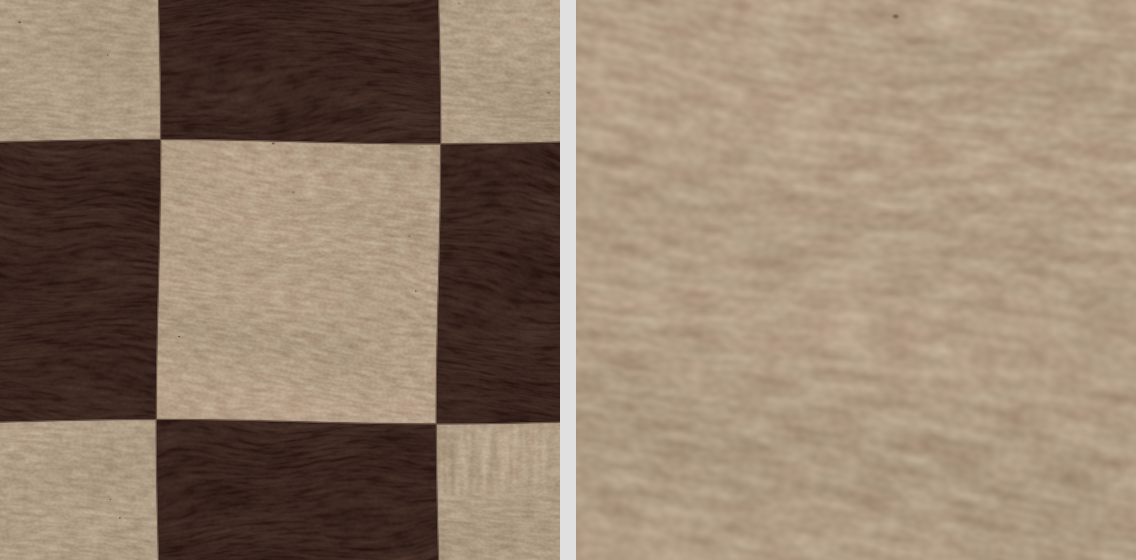
Left, the full canvas; right, a detail of the centre.
Reproduce this pattern procedurally as a Shadertoy shader.

```glsl
// Inlaid wooden chequerboard: two squares across and two down, shifted so that
// one pale square sits near the middle. Each square has its own grain, made of
// stretched gradient noise in square-local space, so the canvas wraps cleanly.

const float TAU = 6.28318531;
const float SQUARES = 2.0;                    // squares per side, even to wrap
const vec2 BOARD_OFFSET = vec2(0.283, 0.247); // lower left of the middle square
const float JOINT_DRIFT = 0.004;              // hand-cut bend of the joints
const float JOINT_HALF_WIDTH = 0.0011;
const float JOINT_SHADE = 0.004;              // reach of the soft edge shade
const int SPECKS = 6;
const float SPECK_RADIUS = 0.011;             // in square units

const vec3 MAPLE = vec3(0.672, 0.602, 0.512);
const vec3 MAPLE_PINK = vec3(0.655, 0.552, 0.465);
const vec3 WALNUT = vec3(0.229, 0.149, 0.124);
const vec3 JOINT = vec3(0.40, 0.32, 0.265);
const vec3 SPECK = vec3(0.34, 0.26, 0.21);

// Integer hash giving two values from 0 to 1
vec2 hash2(vec2 cell, float seed) {
    uvec2 v = uvec2(ivec2(cell) + ivec2(int(seed) * 131, int(seed) * 57));
    v = v * 1664525u + 1013904223u;
    v.x += v.y * 1664525u;
    v.y += v.x * 1664525u;
    v ^= v >> 16u;
    v.x += v.y * 1664525u;
    v.y += v.x * 1664525u;
    v ^= v >> 16u;
    return vec2(v & 65535u) / 65535.0;
}

float cornerSlope(vec2 cell, vec2 toPoint, float seed) {
    float angle = TAU * hash2(cell, seed).x;
    return dot(vec2(cos(angle), sin(angle)), toPoint);
}

// Gradient noise, roughly -0.7 to 0.7
float noise(vec2 p, float seed) {
    vec2 i = floor(p), f = p - i;
    vec2 w = f * f * f * (f * (f * 6.0 - 15.0) + 10.0);
    vec2 e = vec2(1.0, 0.0);
    float low = mix(cornerSlope(i, f, seed), cornerSlope(i + e.xy, f - e.xy, seed), w.x);
    float high = mix(cornerSlope(i + e.yx, f - e.yx, seed), cornerSlope(i + e.xx, f - e.xx, seed), w.x);
    return mix(low, high, w.y);
}

// Grain axes of one square: slight tilt plus a slow bend
vec2 grainSpace(vec2 f, float seed, float bend) {
    float tilt = (hash2(vec2(3.0, 8.0), seed).x - 0.5) * 0.3;
    vec2 q = mat2(cos(tilt), -sin(tilt), sin(tilt), cos(tilt)) * f;
    q.y += bend * noise(q * vec2(1.6, 2.4), seed + 1.0);
    return q;
}

vec3 maple(vec2 f, float seed, float rayFigure) {
    vec2 q = grainSpace(f, seed, 0.05);
    float fibre = noise(q * vec2(13.0, 72.0), seed + 2.0);
    float mottle = noise(q * vec2(20.0, 42.0), seed + 3.0);
    float cloud = noise(q * vec2(2.0, 4.5), seed + 4.0);
    float dust = noise(q * vec2(70.0, 100.0), seed + 5.0);

    // Upright ray flecks fade in near one corner
    float ray = noise(f * vec2(44.0, 5.0), seed + 6.0);
    float rayArea = rayFigure * smoothstep(0.72, 0.8, f.y) * smoothstep(0.5, 0.3, f.x);
    fibre = mix(fibre, ray * 1.4, rayArea);

    float pink = mix(0.42, 0.15, rayFigure) + 0.8 * mottle + 0.5 * cloud;
    vec3 wood = mix(MAPLE, MAPLE_PINK, clamp(pink, 0.0, 1.0) * 0.7) + 0.012;
    wood += 0.10 * (0.65 * fibre - 0.35 * mottle + 0.55 * cloud + 0.45 * dust);

    // Small dark pin knots
    for (int k = 0; k < SPECKS; k++) {
        vec2 place = hash2(vec2(float(k), 11.0), seed);
        vec2 kind = hash2(vec2(float(k), 23.0), seed);
        float radius = SPECK_RADIUS * mix(0.35, 1.0, kind.x * kind.x);
        float spot = 1.0 - smoothstep(0.2, 1.0, length((f - place) * vec2(0.8, 1.1)) / radius);
        wood = mix(wood, SPECK, spot * mix(0.3, 0.9, kind.y));
    }
    return wood;
}

vec3 walnut(vec2 f, float seed) {
    vec2 q = grainSpace(f, seed, 0.14);
    float streak = noise(q * vec2(5.0, 46.0), seed + 2.0);
    float pore = noise(q * vec2(15.0, 82.0), seed + 3.0);
    float band = noise(q * vec2(1.8, 13.0), seed + 4.0);
    float dust = noise(q * vec2(60.0, 105.0), seed + 5.0);
    float tone = 0.65 * streak + 0.6 * pore + 0.5 * band + 0.3 * dust;
    float darkPores = smoothstep(0.12, 0.45, -pore - 0.4 * streak);
    return WALNUT + vec3(0.078, 0.068, 0.058) * tone - 0.016 * darkPores;
}

void mainImage(out vec4 fragColor, in vec2 fragCoord) {
    vec2 uv = fragCoord / iResolution.xy;
    float pixel = 1.0 / min(iResolution.x, iResolution.y);

    // Square layout
    vec2 drift = JOINT_DRIFT * sin(TAU * (uv.yx - vec2(0.5, 0.53))) * vec2(1.0, -1.0);
    vec2 board = (uv - BOARD_OFFSET - drift) * SQUARES;
    vec2 id = mod(floor(board), SQUARES);
    vec2 f = fract(board);
    float seed = 10.0 + 20.0 * (id.x + SQUARES * id.y);
    bool isDark = mod(id.x + id.y, 2.0) > 0.5;

    // Wood, with a small change of tone from square to square
    vec3 color;
    if (isDark) color = walnut(f, seed);
    else color = maple(f, seed, id.x * id.y);
    color *= 1.0 + 0.05 * (hash2(id, 5.0).x - 0.5);

    // Joints
    vec2 side = min(f, 1.0 - f) / SQUARES;
    float edge = min(side.x, side.y);
    color *= 1.0 - 0.14 * (1.0 - smoothstep(0.0, JOINT_SHADE, edge));
    float joint = 1.0 - smoothstep(JOINT_HALF_WIDTH - 0.5 * pixel, JOINT_HALF_WIDTH + 0.5 * pixel, edge);
    color = mix(color, JOINT, joint);

    fragColor = vec4(clamp(color, 0.0, 1.0), 1.0);
}
```
